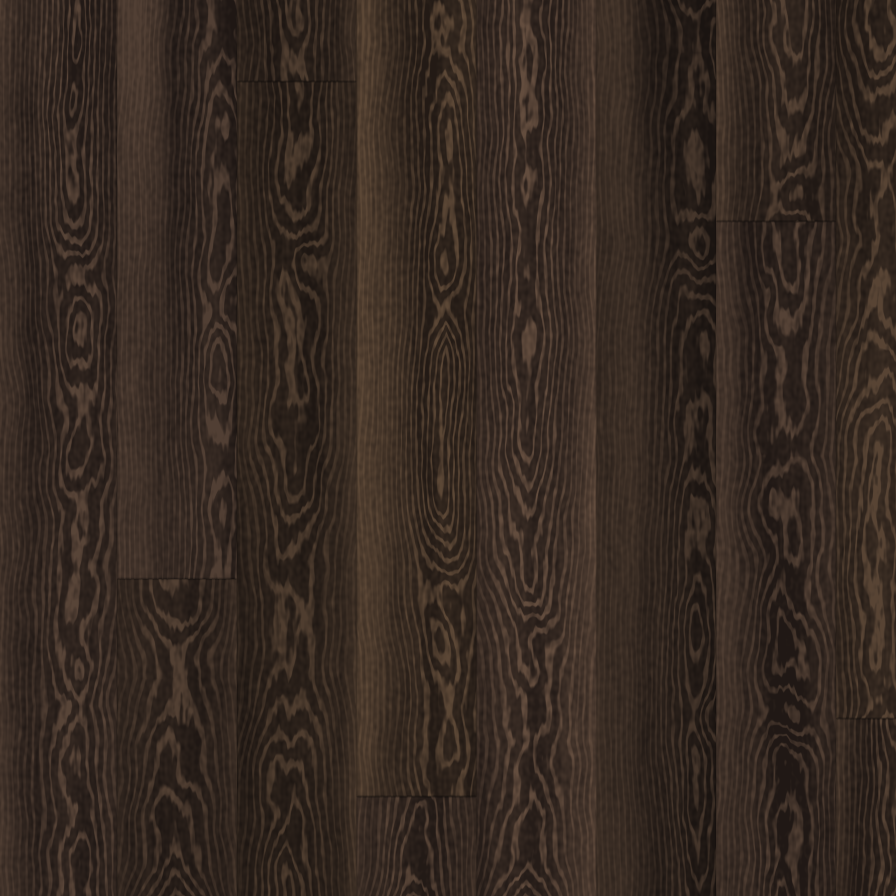
A WebGL 1 fragment shader for this texture:

```glsl
precision highp float;
// Dark stained wood floor: upright planks with arched grain, oval knots and fine fibres.
uniform vec2 u_resolution;

const float PLANK_WIDTH = 0.1337;
const float SEAM_OFFSET = 0.003;
const float RING_COUNT = 23.0;
const vec3 DARK_WOOD = vec3(0.126, 0.095, 0.076);
const vec3 LIGHT_WOOD = vec3(0.345, 0.268, 0.202);
const vec3 COOL_STAIN = vec3(0.98, 0.98, 1.08);

vec2 hash2(vec2 p) {
  vec2 k = vec2(dot(p, vec2(127.1, 311.7)), dot(p, vec2(269.5, 183.3)));
  return fract(sin(k) * 43758.5);
}

// Gradient noise, roughly -0.6 to 0.6
float noise(vec2 p) {
  vec2 i = floor(p);
  vec2 f = p - i;
  vec2 s = f * f * f * (f * (f * 6.0 - 15.0) + 10.0);
  vec2 e = vec2(1.0, 0.0);
  float a = dot(hash2(i) * 2.0 - 1.0, f);
  float b = dot(hash2(i + e.xy) * 2.0 - 1.0, f - e.xy);
  float c = dot(hash2(i + e.yx) * 2.0 - 1.0, f - e.yx);
  float d = dot(hash2(i + e.xx) * 2.0 - 1.0, f - e.xx);
  return mix(mix(a, b, s.x), mix(c, d, s.x), s.y);
}

// Property of one of eight columns
float pick(float column, vec4 first, vec4 second) {
  vec4 index = vec4(0.0, 1.0, 2.0, 3.0);
  vec4 inFirst = 1.0 - step(0.5, abs(index - column));
  vec4 inSecond = 1.0 - step(0.5, abs(index + 4.0 - column));
  return dot(first, inFirst) + dot(second, inSecond);
}

// Oval disturbance of the rings, at most one per stretch of board
float knot(float x, float y, float seed) {
  float cell = floor(y / 0.5);
  vec2 r = hash2(vec2(cell, seed));
  vec2 q = vec2((x - 0.12 * (r.x - 0.5)) / 0.15, (y - (cell + 0.3 + 0.4 * r.y) * 0.5) / 0.036);
  return step(0.5, r.x) * exp(-dot(q, q));
}

// Growth rings cut by the board face: x is the distance from the heart line
float growthRings(float x, float y, float seed) {
  // A steady tilt stacks the arches; noise varies their spacing
  float tilt = abs(fract(y * 0.7 + hash2(vec2(seed, 5.0)).x) - 0.5);
  float depth = 0.85 * tilt + 0.03
              + 0.26 * noise(vec2(seed + 0.37, y * 2.9))
              + 0.09 * noise(vec2(seed + 0.61, y * 9.0))
              + 0.07 * noise(vec2(x * 4.0 + seed, y * 17.0));
  float radius = sqrt(x * x + depth * depth);
  float nearHeart = 1.0 - smoothstep(0.05, 0.4, abs(x));
  float ragged = 0.5 * noise(vec2(x * 9.0 + seed, y * 16.0))
               + 0.34 * noise(vec2(x * 30.0 + seed, y * 50.0));
  return radius * RING_COUNT + ragged * (0.5 + 0.6 * nearHeart) + 2.8 * knot(x, y, seed);
}

// Pale band in each ring, with one crisp and one soft side
float ringBand(float rings, float start) {
  float t = fract(rings);
  return smoothstep(start, start + 0.18, t) * (1.0 - smoothstep(0.80, 1.0, t));
}

float gap(float distanceToEdge, float width) {
  return 1.0 - smoothstep(0.0, width, abs(distanceToEdge));
}

vec3 floorColor(vec2 p) {
  // Plank layout
  float across = (p.x + SEAM_OFFSET) / PLANK_WIDTH;
  float column = mod(floor(across), 8.0);
  float u = fract(across);
  float joint = pick(column, vec4(-1.0, 0.354, 0.909, 0.111), vec4(-1.0, -1.0, 0.753, 0.198));
  float heart = pick(column, vec4(0.68, 0.86, 0.48, 0.74), vec4(0.45, 0.87, 0.62, 0.36));
  float shade = pick(column, vec4(1.02, 0.94, 0.90, 1.05), vec4(1.14, 0.80, 0.98, 1.0));
  float below = step(p.y, joint);
  float seed = floor(across) * 7.31 + below * 31.73 + 3.17;
  heart = mix(heart, 0.5, below * step(joint, 0.5));

  // Grain: bold at the heart, faint and fine toward the edges
  float x = u - heart - 0.13 * noise(vec2(seed, p.y * 3.0))
          - 0.04 * noise(vec2(u * 3.0 + seed, p.y * 9.0));
  float start = 0.46 + 0.26 * noise(vec2(u * 7.0 + seed, p.y * 7.0));
  float band = ringBand(growthRings(x, p.y, seed), start);
  float fleck = noise(vec2(p.x * 210.0 + seed, p.y * 75.0));
  band *= 0.82 + 0.7 * fleck;
  float calm = smoothstep(0.06, 0.50, abs(x));
  float patchy = 1.0 + 0.7 * noise(vec2(u * 6.0 + seed, p.y * 4.0));
  float tone = mix(0.42, band, mix(0.82, 0.27 * patchy, calm));

  // Broad stain: dark flanks, pale margins far from the heart
  float margin = smoothstep(0.36, 0.72, abs(x));
  float flank = calm * (1.0 - smoothstep(0.34, 0.55, abs(x)));
  tone += 0.36 * margin - 0.12 * flank;
  tone += 0.48 * noise(vec2(u * 2.6 + seed, p.y * 1.2));
  tone += 0.20 * noise(vec2(u * 6.0 + seed, p.y * 2.5 + 9.0));

  // Fine fibres and pores
  tone += 0.20 * noise(vec2(p.x * 230.0, p.y * 20.0));
  tone += 0.26 * noise(vec2(p.x * 200.0 + seed, p.y * 130.0));
  vec3 color = mix(DARK_WOOD, LIGHT_WOOD, clamp(tone + 0.04, 0.02, 1.0)) * shade;
  color *= mix(vec3(1.0), COOL_STAIN, hash2(vec2(seed, 2.0)).x);

  // Seams between boards
  float side = min(u, 1.0 - u) * PLANK_WIDTH;
  float seam = max(0.18 * gap(side, 0.0018), 0.30 * gap(p.y - joint, 0.0022));
  return color * (1.0 - seam);
}

void main() {
  float scale = 1.0 / min(u_resolution.x, u_resolution.y);
  vec3 color = vec3(0.0);
  // Four samples per pixel soften the fine grain
  for (int i = 0; i < 4; i++) {
    float k = float(i);
    vec2 offset = vec2(mod(k, 2.0), floor(k / 2.0)) * 0.5 - 0.25;
    color += floorColor((gl_FragCoord.xy + offset) * scale);
  }
  gl_FragColor = vec4(color * 0.25, 1.0);
}
```
